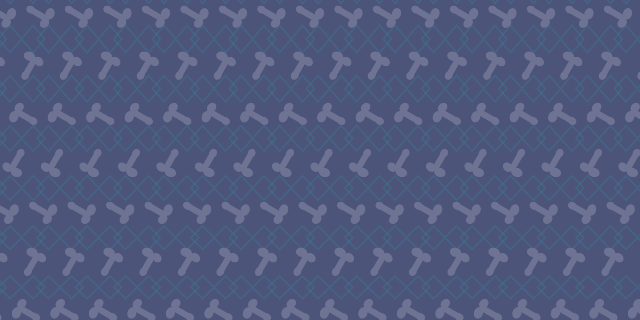
Reproduce this pattern procedurally as a Shadertoy shader.

```glsl
// Rows of quarter-turned lobed clubs between bands of overlapping diamond outlines.

const float CANVAS_HEIGHT = 384.0;  // design units from top to bottom
const float COLUMN_PITCH = 46.2;
const float ROW_PITCH = 58.85;
const float BAND_PITCH = 59.6;

const vec3 GROUND = vec3(0.30, 0.33, 0.48);
const vec3 CLUB = vec3(0.43, 0.45, 0.58);
const vec3 TEAL = vec3(0.18, 0.55, 0.63);

float coverage(float dist, float pixel) {
    return 1.0 - smoothstep(-0.5 * pixel, 0.5 * pixel, dist);
}

// Offset from the nearest repeat centre
float centredRepeat(float x, float pitch) {
    return (fract(x / pitch + 0.5) - 0.5) * pitch;
}

vec2 rotate(vec2 p, float angle) {
    float c = cos(angle), s = sin(angle);
    return vec2(c * p.x - s * p.y, s * p.x + c * p.y);
}

float ellipse(vec2 p, vec2 radii) {
    float k = length(p / radii);
    float slope = length(p / (radii * radii));
    return k * (k - 1.0) / max(slope, 1e-4);
}

float capsule(vec2 p, float startX, float endX, float radius) {
    return length(vec2(p.x - clamp(p.x, startX, endX), p.y)) - radius;
}

float diamondOutline(vec2 p, vec2 halfSize, float halfWidth) {
    float edge = dot(abs(p) / halfSize, vec2(1.0)) - 1.0;
    return abs(edge) * halfSize.x * halfSize.y / length(halfSize) - halfWidth;
}

// Shaft along +x with a rounded tip and two unequal lobes at its base
float lobedClub(vec2 p) {
    float shaft = capsule(p + vec2(0.0, 0.8), -7.0, 13.0, 3.7);
    float tip = ellipse(p - vec2(14.5, -0.8), vec2(5.4, 4.5));
    float leftLobe = ellipse(rotate(p - vec2(-8.0, 4.8), 0.25), vec2(5.0, 6.2));
    float rightLobe = ellipse(rotate(p - vec2(-8.0, -8.0), -0.2), vec2(5.4, 6.9));
    return min(min(shaft, tip), min(leftLobe, rightLobe));
}

// Each row steps sideways and turns a quarter
float clubRows(vec2 p) {
    float fromTop = CANVAS_HEIGHT - p.y - 19.5;
    float row = floor(fromTop / ROW_PITCH + 0.5);
    vec2 cell = vec2(centredRepeat(p.x - 49.0 + 10.75 * row, COLUMN_PITCH),
                     row * ROW_PITCH - fromTop);
    float angle = radians(150.0 + 90.0 * row);
    return lobedClub(rotate(cell, -angle));
}

// Translucent diamonds in pairs; the bands get lower down the canvas
vec3 diamondBands(vec3 colour, vec2 p, float pixel) {
    float fromTop = CANVAS_HEIGHT - p.y - 46.8;
    float band = floor(fromTop / BAND_PITCH + 0.5);
    vec2 cell = vec2(centredRepeat(p.x - 2.8, COLUMN_PITCH),
                     band * BAND_PITCH - fromTop);
    vec2 halfSize = vec2(14.0, 16.3 - 0.55 * band);
    for (int i = 0; i < 2; i++) {
        float side = float(i) * 2.0 - 1.0;
        float dist = diamondOutline(cell - vec2(side * 9.3, 0.0), halfSize, 0.95);
        colour = mix(colour, TEAL, 0.27 * coverage(dist, pixel));
    }
    return colour;
}

void mainImage(out vec4 fragColor, in vec2 fragCoord) {
    float pixel = CANVAS_HEIGHT / iResolution.y;
    vec2 p = fragCoord * pixel;

    vec3 colour = diamondBands(GROUND, p, pixel);
    colour = mix(colour, CLUB, coverage(clubRows(p), pixel));
    fragColor = vec4(colour, 1.0);
}
```
